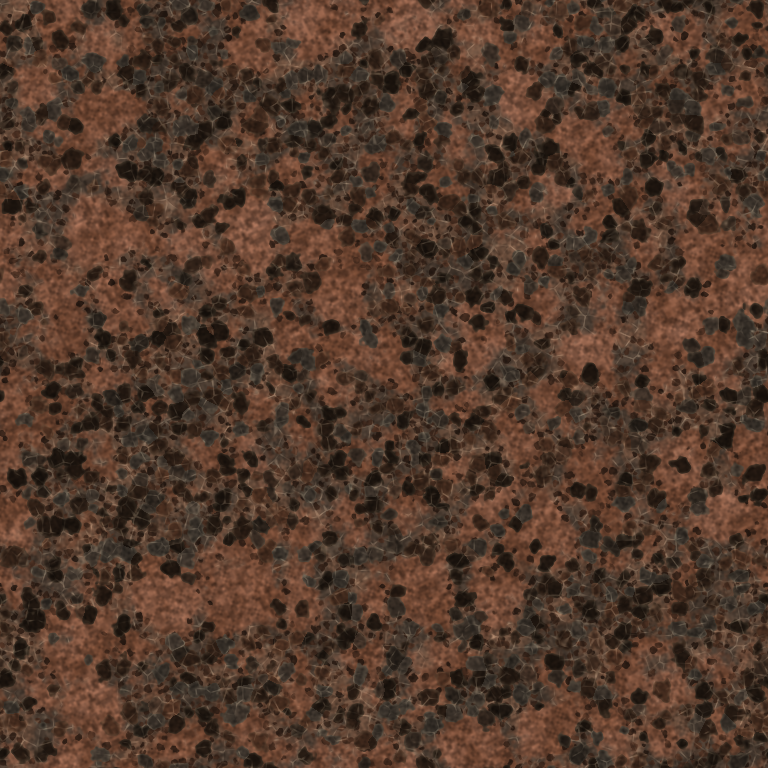
This texture is drawn by a WebGL 1 fragment shader. Its source:

```glsl
precision highp float;
// Polished red granite: rusty feldspar patches, smoky seams and dark mica grains.
// Wrapped cellular noise lays out the patches; ragged grains crowd along their
// borders, and every layer repeats a whole number of times so the tile is seamless.
uniform vec2 u_resolution;

vec2 hash2(vec2 p) {
  vec3 q = fract(p.xyx * vec3(0.1031, 0.1030, 0.0973));
  q += dot(q, q.yzx + 33.33);
  return fract((q.xx + q.yz) * q.zy);
}

// Value noise that wraps after n cells
float noise(vec2 uv, float n) {
  vec2 p = uv * n, i = floor(p), f = fract(p);
  f = f * f * (3.0 - 2.0 * f);
  float a = hash2(mod(i, n) + n).x;
  float b = hash2(mod(i + vec2(1.0, 0.0), n) + n).x;
  float c = hash2(mod(i + vec2(0.0, 1.0), n) + n).x;
  float d = hash2(mod(i + 1.0, n) + n).x;
  return mix(mix(a, b, f.x), mix(c, d, f.x), f.y);
}

float fbm(vec2 uv, float n) {
  float sum = 0.0, amp = 0.53;
  for (int i = 0; i < 4; i++) {
    sum += amp * noise(uv, n);
    n *= 2.0;
    amp *= 0.5;
  }
  return sum;
}

// Cellular patches: x = gap to the nearest border, y = random tone
vec2 patches(vec2 uv, float n) {
  vec2 p = uv * n, i = floor(p);
  float near = 9.0, second = 9.0, tone = 0.0;
  for (int y = -1; y <= 1; y++)
    for (int x = -1; x <= 1; x++) {
      vec2 cell = i + vec2(float(x), float(y));
      vec2 h = hash2(mod(cell, n) + 7.0);
      float d = length(cell + h - p);
      if (d < near) {
        second = near;
        near = d;
        tone = fract(h.x * 7.0 + h.y * 3.0);
      } else second = min(second, d);
    }
  return vec2(second - near, tone);
}

// How crowded the dark minerals are at a point
float crowding(vec2 uv) {
  float border = 1.0 - smoothstep(0.05, 0.5, patches(uv, 11.0).x);
  return 0.55 * border + 1.5 * (fbm(uv, 9.0) - 0.5) + 0.22;
}

// Scattered grains: x = signed distance in cells, y and z = random shades
vec3 grains(vec2 uv, float n, float size, float bias) {
  vec2 p = uv * n, i = floor(p);
  float wobble = 0.4 * (noise(uv, n * 2.0) - 0.5) + 0.25 * (noise(uv, n * 4.0) - 0.5);
  vec3 best = vec3(9.0, 0.0, 0.0);
  for (int y = -1; y <= 1; y++)
    for (int x = -1; x <= 1; x++) {
      vec2 cell = i + vec2(float(x), float(y));
      vec2 id = mod(cell, n) + n;
      vec2 h = hash2(id + 11.0), shade = hash2(id + 131.0);
      vec2 centre = cell + 0.1 + 0.8 * h;
      if (shade.x < crowding(fract(centre / n)) + bias) {
        vec2 q = p - centre;
        float angle = 6.2832 * shade.y;
        vec2 axis = vec2(cos(angle), sin(angle));
        q = vec2(dot(q, axis), 1.2 * dot(q, vec2(-axis.y, axis.x)));
        float radius = size * (0.6 + 0.6 * fract(h.x * 13.0 + h.y));
        float d = length(q) - radius + wobble;
        if (d < best.x) best = vec3(d, fract(shade.yx * 17.0 + h));
      }
    }
  return best;
}

void main() {
  vec2 uv = gl_FragCoord.xy / u_resolution;
  // Whole-number shear turns the grit off the axes yet still wraps
  vec2 turned = vec2(2.0 * uv.x + uv.y, 2.0 * uv.y - uv.x);
  float fine = noise(turned, 70.0) - 0.5;
  float grit = noise(turned, 125.0) - 0.5;
  float mottle = fbm(turned, 12.0);
  float crowd = crowding(uv);

  // Feldspar with a tone per patch and cloudy mottling
  float tone = patches(uv, 11.0).y;
  vec3 color = mix(vec3(0.40, 0.25, 0.175), vec3(0.53, 0.36, 0.28),
                   clamp(0.3 * tone + 1.8 * (mottle - 0.5) + 0.3 + 0.6 * fine, 0.0, 1.0));

  // Smoky grey-brown seams between the patches
  float smoke = smoothstep(0.3, 0.8, crowd + 1.4 * (mottle - 0.5) + 0.4 * fine);
  vec3 smoky = mix(vec3(0.39, 0.29, 0.225), vec3(0.22, 0.19, 0.16),
                   smoothstep(0.2, 0.8, noise(uv, 34.0) + 0.5 * fine));
  color = mix(color, smoky, 0.85 * smoke);

  // Small brown specks, then the larger black, grey and brown grains
  vec3 speck = grains(uv, 90.0, 0.42, -0.15);
  color = mix(color, mix(vec3(0.13, 0.085, 0.06), vec3(0.29, 0.18, 0.125), speck.y),
              0.9 * (1.0 - smoothstep(-0.12, 0.12, speck.x)));

  vec3 grain = grains(uv, 46.0, 0.56, 0.0);
  vec3 mica = mix(vec3(0.09, 0.065, 0.045), vec3(0.28, 0.175, 0.12), grain.y * grain.y);
  mica = mix(mica, vec3(0.22, 0.20, 0.175), 0.8 * smoothstep(0.55, 0.85, grain.z));
  mica += 0.09 * smoothstep(-0.25, 0.0, grain.x) * vec3(1.0, 0.9, 0.72);
  color = mix(color, mica, 0.95 * (1.0 - smoothstep(-0.06, 0.06, grain.x)));

  // Thin pale veins between crystals in the crowded parts
  float vein = 1.0 - smoothstep(0.03, 0.16, patches(uv, 58.0).x);
  color += 0.10 * vein * smoke * vec3(1.0, 0.92, 0.78) * (0.6 + 1.6 * fine);

  // Crystal grit over everything
  color *= 1.0 + 0.32 * fine + 0.40 * grit;
  gl_FragColor = vec4(color, 1.0);
}
```
